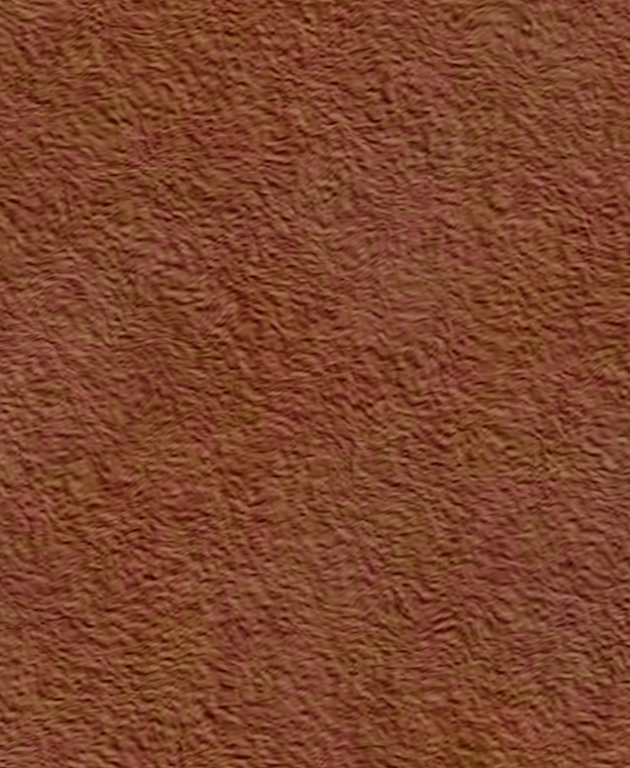
A Shadertoy shader for this texture:

```glsl
const vec3 SHADOW = vec3(0.34, 0.115, 0.045);
const vec3 LEATHER = vec3(0.50, 0.275, 0.175);
const vec3 HIGHLIGHT = vec3(0.62, 0.40, 0.31);

float hash(vec2 p) {
    vec3 q = fract(vec3(p.xyx) * 0.1031);
    q += dot(q, q.yzx + 33.33);
    return fract((q.x + q.y) * q.z);
}

float noise(vec2 p) {
    vec2 cell = floor(p);
    vec2 f = fract(p);
    f = f * f * (3.0 - 2.0 * f);
    float low = mix(hash(cell), hash(cell + vec2(1, 0)), f.x);
    float high = mix(hash(cell + vec2(0, 1)), hash(cell + vec2(1, 1)), f.x);
    return mix(low, high, f.y);
}

// Noise centred on zero, with its grid turned by an angle
float patches(vec2 p, float scale, float angle) {
    float c = cos(angle), s = sin(angle);
    return noise(mat2(c, s, -s, c) * p * scale + 71.0) - 0.5;
}

// Slope of a flattened bumpy surface, lit from above
float relief(vec2 p, vec2 scale, float angle) {
    float c = cos(angle), s = sin(angle);
    vec2 q = mat2(c, s, -s, c) * p * scale.x;
    q.y *= scale.y / scale.x;
    vec2 stepToLight = vec2(0.15, 0.40);
    return noise(q - stepToLight) - noise(q + stepToLight);
}

// Dark to mid to light, running on a little past the shadow colour
vec3 leatherRamp(float tone) {
    vec3 darkSide = mix(LEATHER, SHADOW, min(-tone / 1.8, 1.5));
    vec3 lightSide = mix(LEATHER, HIGHLIGHT, min(tone / 1.8, 1.25));
    return tone < 0.0 ? darkSide : lightSide;
}

void mainImage(out vec4 fragColor, in vec2 fragCoord) {
    vec2 p = fragCoord / iResolution.y;

    // Let the nap wander in direction
    vec2 warp = vec2(patches(p, 17.0, 0.4), patches(p + 3.7, 15.0, 1.1));
    vec2 fine = vec2(patches(p + 8.1, 60.0, 0.8), patches(p + 5.3, 55.0, 0.3));
    vec2 nap = p + 0.018 * warp + 0.004 * fine;

    // Flat grains at two sizes, with clumps and broad shading
    float roughness = 1.0 + 0.35 * patches(p, 6.0, 0.7);
    float tone = 2.7 * relief(nap, vec2(95.0, 165.0), 0.12);
    tone += 2.1 * relief(nap + 4.3, vec2(160.0, 245.0), -0.18);
    tone *= roughness;
    tone += 0.9 * patches(nap, 42.0, 0.5) + 0.45 * patches(p, 5.0, 0.9);

    // Dye drifts between orange, red and dusty brown
    float dusty = patches(p + 1.9, 4.0, 0.6) + 0.5 * patches(p, 11.0, 1.2);
    float orange = patches(p + 6.2, 75.0, 0.9) + 0.8 * patches(p + 2.6, 20.0, 0.2);
    vec3 color = leatherRamp(tone);
    color += dusty * vec3(-0.015, 0.005, 0.035);
    color += orange * vec3(-0.015, 0.035, -0.03);

    fragColor = vec4(clamp(color, 0.0, 1.0), 1.0);
}
```
